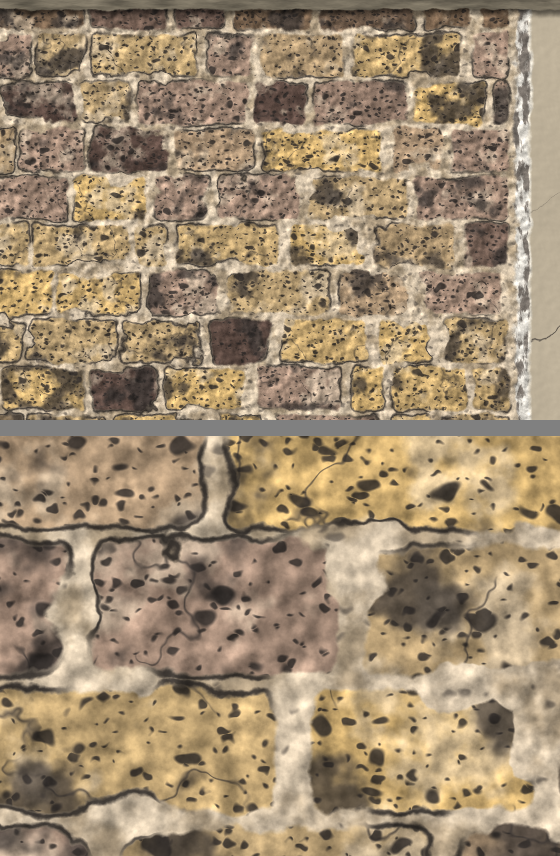
Top: the whole. Bottom: its middle third, enlarged.
Write a Shadertoy shader that draws this texture.

```glsl
// Weathered yellow stock brick wall with rough lime mortar, a plaster edge and a ledge.

const float COURSE = 0.1134;      // height of one course
const float COURSE_BASE = 0.018;  // bottom of the first full course
const float BRICK = 0.205;        // mean brick spacing
const float WALL_END = 1.222;     // right end of the brickwork

const vec3 MORTAR = vec3(0.84, 0.77, 0.67);
const vec3 MORTAR_DIRT = vec3(0.65, 0.58, 0.48);
const vec3 OCHRE = vec3(0.80, 0.67, 0.44);
const vec3 BUFF = vec3(0.71, 0.61, 0.45);
const vec3 ROSE = vec3(0.63, 0.53, 0.46);
const vec3 CHARRED = vec3(0.35, 0.28, 0.25);
const vec3 SOOT = vec3(0.22, 0.20, 0.19);
const vec3 PLASTER = vec3(0.73, 0.68, 0.59);
const vec3 LEDGE = vec3(0.45, 0.42, 0.36);

float hash(vec2 p) {
    vec3 q = fract(p.xyx * 0.1031);
    q += dot(q, q.yzx + 33.33);
    return fract((q.x + q.y) * q.z);
}

float noise(vec2 p) {
    vec2 i = floor(p), f = fract(p);
    f = f * f * (3.0 - 2.0 * f);
    return mix(mix(hash(i), hash(i + vec2(1, 0)), f.x),
               mix(hash(i + vec2(0, 1)), hash(i + vec2(1, 1)), f.x), f.y);
}

float fbm(vec2 p) {
    float sum = 0.0, amp = 0.5;
    for (int i = 0; i < 5; i++) {
        sum += amp * noise(p);
        p = mat2(1.6, 1.2, -1.2, 1.6) * p + 17.3;
        amp *= 0.5;
    }
    return sum / 0.97;
}

float roundBox(vec2 p, vec2 halfSize, float radius) {
    vec2 q = abs(p) - halfSize + radius;
    return length(max(q, 0.0)) + min(max(q.x, q.y), 0.0) - radius;
}

// Scattered irregular pits; density is the share of cells that hold one.
float pits(vec2 p, float density, float soft) {
    p += 0.5 * vec2(noise(p * 1.7), noise(p * 1.7 + 40.0));
    vec2 cell = floor(p);
    float cover = 0.0;
    for (int y = -1; y <= 1; y++)
    for (int x = -1; x <= 1; x++) {
        vec2 id = cell + vec2(x, y);
        vec2 center = id + vec2(hash(id + 3.1), hash(id + 71.7));
        float radius = mix(0.12, 0.42, pow(hash(id + 19.0), 2.0));
        float dist = length((p - center) * vec2(0.85, 1.15)) - radius;
        cover = max(cover, step(hash(id + 53.0), density) * (1.0 - smoothstep(-soft, soft, dist)));
    }
    return cover;
}

float line(float dist, float width, float px) {
    return 1.0 - smoothstep(width - px, width + px, abs(dist));
}

float joint(float i, float row) {
    return i + 0.62 * (hash(vec2(i + 9.0, row * 7.0 + 31.0)) - 0.5);
}

// Returns the distance to the brick around p; id receives its cell.
float brickDistance(vec2 p, out vec2 id) {
    float row = floor((p.y - COURSE_BASE) / COURSE);
    float offset = 0.5 * mod(row, 2.0) + 0.25;
    float u = p.x / BRICK + offset;
    float i = floor(u);
    i += step(joint(i + 1.0, row), u) - step(u, joint(i, row));
    id = vec2(i, row);
    float left = (joint(i, row) - offset) * BRICK;
    float right = min((joint(i + 1.0, row) - offset) * BRICK, WALL_END);
    float gap = mix(0.004, 0.014, hash(id + 5.0)) * smoothstep(-0.2, 0.6, p.x);
    vec2 center = vec2(0.5 * (left + right), COURSE_BASE + (row + 0.5) * COURSE);
    vec2 halfSize = vec2(0.5 * (right - left) - 0.004 - gap, 0.5 * COURSE - 0.007);
    return roundBox(p - center, halfSize, 0.010);
}

vec3 brickColor(vec2 p, vec2 id, float px) {
    float kind = hash(id + 27.0), stain = fbm(p * 13.0 + id * 3.7);
    vec3 color = mix(OCHRE, BUFF, smoothstep(0.15, 0.55, kind));
    color = mix(color, ROSE, smoothstep(0.55, 0.72, kind));
    color = mix(color, CHARRED, max(smoothstep(0.84, 0.92, kind), 0.75 * step(7.5, id.y)));
    color *= 0.72 + 0.56 * fbm(p * 38.0 + id);
    color = mix(color, MORTAR, 0.55 * smoothstep(0.54, 0.72, fbm(p * 19.0 + 60.0)));
    color = mix(color, SOOT, 0.75 * smoothstep(0.57, 0.70, stain + 0.10 * (hash(id + 8.0) - 0.5)));
    float crack = line(fbm(p * 9.0 + id * 5.0) - 0.5, 0.006, 9.0 * px);
    color = mix(color, SOOT, 0.65 * crack * smoothstep(0.48, 0.62, noise(p * 17.0)));
    float pores = max(pits(p * 95.0, 0.42, 0.08 + 50.0 * px), pits(p * 42.0, 0.20, 0.06 + 22.0 * px));
    return mix(color, SOOT * 0.8, 0.82 * pores);
}

vec3 wallColor(vec2 p, float px) {
    vec2 id;
    vec2 warp = vec2(fbm(p * 14.0), fbm(p * 14.0 + 30.0)) - 0.5;
    float dist = brickDistance(p + 0.022 * warp, id) + 0.014 * (fbm(p * 46.0) - 0.5);
    dist += 0.016 * smoothstep(0.58, 0.78, fbm(p * 11.0 + 80.0));
    vec3 mortar = mix(MORTAR_DIRT, MORTAR, smoothstep(0.28, 0.62, fbm(p * 32.0 + 7.0)));
    mortar = mix(mortar, SOOT, 0.5 * pits(p * 85.0 + 9.0, 0.13, 0.15 + 40.0 * px));
    vec3 color = mix(brickColor(p, id, px), mortar, smoothstep(-0.0015 - px, 0.0015 + px, dist));
    // Open, shadowed joints are deeper toward the left.
    float open = smoothstep(0.43, 0.62, noise(p * 13.0 + 4.0) + 0.13 - 0.22 * p.x);
    return mix(color, SOOT * 0.7, 0.85 * open * line(dist - 0.002, 0.0022, px + 0.001));
}

void mainImage(out vec4 fragColor, in vec2 fragCoord) {
    float px = 1.0 / iResolution.y;
    vec2 p = fragCoord * px;
    vec3 color = wallColor(p, px);

    // Flaking strip, then smooth plaster with hairline cracks
    float rough = fbm(p * 28.0) - 0.5;
    vec3 flakes = mix(vec3(0.47, 0.44, 0.41), vec3(0.88, 0.86, 0.82), smoothstep(0.36, 0.56, fbm(p * vec2(75.0, 32.0))));
    color = mix(color, flakes, smoothstep(-0.005, 0.005, p.x - 1.228 + 0.035 * rough));
    vec3 plaster = PLASTER * (0.95 + 0.1 * fbm(p * 6.0));
    float slope = 0.8 * (p.x - 1.27) + 0.05 * (fbm(p * 16.0) - 0.5);
    plaster = mix(plaster, SOOT, 0.75 * line(p.y - 0.185 - slope, 0.0016, px));
    plaster = mix(plaster, SOOT, 0.30 * line(p.y - 0.49 - slope, 0.0008, px));
    float edge = p.x - 1.259 + 0.018 * rough;
    color = mix(color, mix(vec3(0.88, 0.85, 0.79), plaster, smoothstep(0.002, 0.010, edge)), smoothstep(-px, px, edge));

    // Fine relief lit from the upper left
    float relief = fbm(p * 65.0) - fbm(p * 65.0 + vec2(-0.45, 0.45));
    color *= 1.0 + 0.75 * relief * (1.0 - 0.9 * smoothstep(0.0, 0.01, edge));

    // Ledge and the shade below it
    float ledge = p.y - 0.977 + 0.014 * rough;
    color *= 1.0 - 0.55 * smoothstep(-0.022, 0.0, ledge);
    color = mix(color, LEDGE * (0.65 + 0.7 * fbm(p * vec2(18.0, 90.0))), smoothstep(-px, px, ledge));
    fragColor = vec4(clamp(color, 0.0, 1.0), 1.0);
}
```
